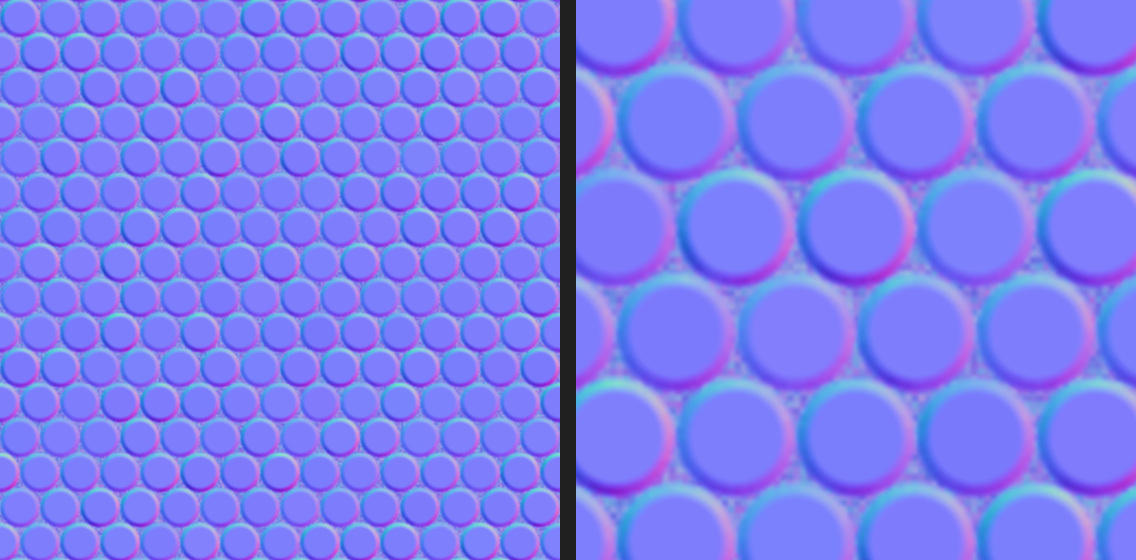
Left: the whole. Right: its middle third, enlarged.
Write a WebGL 2 fragment shader that draws this texture map.

```glsl
#version 300 es
precision highp float;
// Tangent-space normal map of staggered round penny tiles in rough grout.

#define COLUMNS 14.0
#define ROWS 16.0
#define FACE_RADIUS 0.345
#define RIM_RADIUS 0.452
#define TILE_RADIUS 0.535
#define RIM_SLOPE 0.68
#define RIM_VARIATION 0.4
#define TILE_TILT 0.045
#define GROUT_GRAIN 256.0
#define GROUT_SLOPE 0.3

uniform vec2 u_resolution;
out vec4 fragColor;

vec2 hash2(vec2 p) {
    vec3 q = fract(vec3(p.xyx) * vec3(0.1031, 0.1030, 0.0973));
    q += dot(q, q.yzx + 33.33);
    return fract((q.xx + q.yz) * q.zy);
}

// Two independent channels of repeating value noise, from -1 to 1
vec2 noise2(vec2 uv, float cells) {
    vec2 p = uv * cells;
    vec2 i = floor(p);
    vec2 f = fract(p);
    f = f * f * (3.0 - 2.0 * f);
    vec2 low = mix(hash2(mod(i, cells)), hash2(mod(i + vec2(1, 0), cells)), f.x);
    vec2 high = mix(hash2(mod(i + vec2(0, 1), cells)), hash2(mod(i + 1.0, cells)), f.x);
    return mix(low, high, f.y) * 2.0 - 1.0;
}

// Slope of one rounded rim: flat face, steep edge, then level grout
vec2 rimSlope(vec2 offset, vec2 tileId) {
    float radius = length(offset);
    float rim = smoothstep(FACE_RADIUS, RIM_RADIUS, radius)
              * (1.0 - smoothstep(RIM_RADIUS, TILE_RADIUS, radius));
    float depth = 1.0 - RIM_VARIATION * hash2(tileId + 53.0).x;
    return offset / max(radius, 0.001) * rim * depth * RIM_SLOPE;
}

void main() {
    vec2 uv = gl_FragCoord.xy / u_resolution;

    // Sum the rims of nearby tiles so that touching edges blend
    vec2 slope = vec2(0.0);
    vec2 nearestId = vec2(0.0);
    float nearest = 9.0;
    float baseRow = floor(uv.y * ROWS);
    for (float k = -1.0; k <= 1.0; k++) {
        float row = baseRow + k;
        float shift = 0.5 * mod(row, 2.0);
        float baseColumn = floor(uv.x * COLUMNS - shift);
        for (float j = 0.0; j <= 1.0; j++) {
            float column = baseColumn + j;
            vec2 offset = vec2(uv.x * COLUMNS - shift - column,
                               (uv.y * ROWS - row - 0.5) * COLUMNS / ROWS);
            vec2 tileId = mod(vec2(column, row), vec2(COLUMNS, ROWS));
            slope += rimSlope(offset, tileId);
            if (length(offset) < nearest) {
                nearest = length(offset);
                nearestId = tileId;
            }
        }
    }
    float grout = smoothstep(RIM_RADIUS, TILE_RADIUS, nearest);
    float edge = smoothstep(FACE_RADIUS, RIM_RADIUS, nearest);

    // Each tile leans a little, and its rim is unevenly worn
    slope *= 1.0 + 0.2 * noise2(uv, 48.0).x;
    vec2 lean = hash2(nearestId + 17.0) * 2.0 - 1.0;
    slope += lean * lean * lean * TILE_TILT * (1.0 - grout);

    // Sandy grain in the grout, with a trace on the rims
    vec2 grain = 0.7 * noise2(uv, GROUT_GRAIN) + 0.3 * noise2(uv, GROUT_GRAIN * 0.5);
    slope += grain * GROUT_SLOPE * mix(0.15 * edge, 1.0, grout);

    // Encode the normal; grout is slightly paler in red and green
    float height = sqrt(max(1.0 - dot(slope, slope), 0.0));
    vec3 color = vec3(0.493, 0.493, 0.49) + 0.5 * vec3(slope, height);
    color += grout * vec3(0.035, 0.04, -0.07);
    color.b -= 0.02 * edge;
    fragColor = vec4(clamp(color, 0.0, 1.0), 1.0);
}
```
